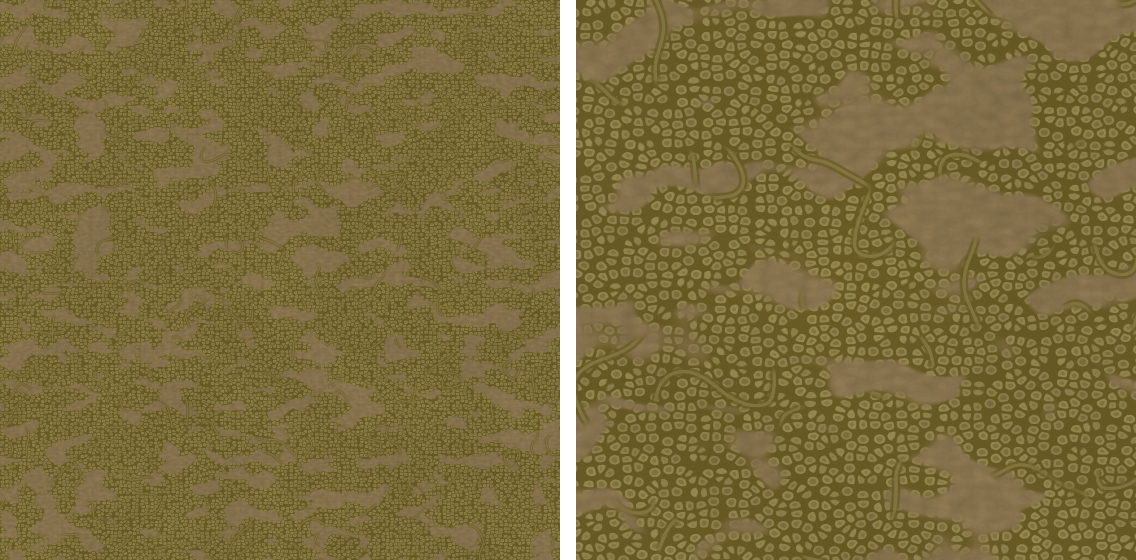
Left: the whole. Right: its middle third, enlarged.
Write a WebGL 1 fragment shader that draws this texture.

```glsl
precision highp float;
// Olive pebbled ground with packed oval grains, brown woven patches and fine curling threads.

uniform vec2 u_resolution;

const vec3 GROUND_COLOR = vec3(0.405, 0.350, 0.140);
const vec3 GRAIN_CORE = vec3(0.490, 0.437, 0.240);
const vec3 GRAIN_RIM = vec3(0.560, 0.510, 0.300);
const vec3 PATCH_COLOR = vec3(0.525, 0.448, 0.308);
const vec3 THREAD_COLOR = vec3(0.510, 0.455, 0.245);

const vec2 GRAIN_CELLS = vec2(128.0, 154.0);
const float GRAIN_JITTER = 0.72;
const float GRAIN_RADIUS = 0.43;
const float GRAIN_GAP = 0.11;
const float RIM_WIDTH = 0.17;

const vec2 PATCH_SCALE = vec2(15.0, 31.0);
const float PATCH_LEVEL = 0.17;
const float PATCH_SOFTNESS = 0.08;
const float WARP_SCALE = 24.0;
const float WARP_AMOUNT = 0.016;

const vec2 WEAVE_SCALE = vec2(95.0, 190.0);
const float WEAVE_CONTRAST = 0.10;

const float THREAD_SCALE = 21.0;
const float THREAD_WIDTH = 0.0010;
const float GROOVE_WIDTH = 0.0026;

vec2 hash2(vec2 p) {
  vec3 q = fract(p.xyx * vec3(0.1031, 0.1030, 0.0973));
  q += dot(q, q.yzx + 33.33);
  return fract((q.xx + q.yz) * q.zy);
}

float cornerSlope(vec2 cell, vec2 offset) {
  float angle = 6.2832 * hash2(cell).x;
  return dot(vec2(cos(angle), sin(angle)), offset);
}

// Gradient noise, centred on zero
float noise(vec2 p) {
  vec2 i = floor(p);
  vec2 f = p - i;
  vec2 u = f * f * f * (f * (f * 6.0 - 15.0) + 10.0);
  vec2 e = vec2(1.0, 0.0);
  float low = mix(cornerSlope(i, f), cornerSlope(i + e.xy, f - e.xy), u.x);
  float high = mix(cornerSlope(i + e.yx, f - e.yx), cornerSlope(i + e.xx, f - e.xx), u.x);
  return mix(low, high, u.y);
}

// Coverage of the brown patches, bent into curls
float patchMask(vec2 p) {
  vec2 warp = vec2(noise(p * WARP_SCALE + 40.0), noise(p * WARP_SCALE + 90.0));
  vec2 q = (p + WARP_AMOUNT * warp) * PATCH_SCALE;
  float field = noise(q + 7.0) + 0.4 * noise(q * 2.1 + 60.0) + 0.35 * noise(p * 6.0 + 20.0);
  return smoothstep(PATCH_LEVEL - PATCH_SOFTNESS, PATCH_LEVEL + PATCH_SOFTNESS, field);
}

// Depth inside the nearest grain (x) and its random tone (y)
vec2 grain(vec2 p) {
  vec2 cell = floor(p);
  float nearest = 9.0;
  float second = 9.0;
  float tone = 0.0;
  for (int y = -1; y <= 1; y++) {
    for (int x = -1; x <= 1; x++) {
      vec2 c = cell + vec2(float(x), float(y));
      vec2 rnd = hash2(c + 11.0);
      float d = length(p - c - 0.5 - GRAIN_JITTER * (rnd - 0.5));
      if (d < nearest) {
        second = nearest;
        nearest = d;
        tone = rnd.x;
      } else {
        second = min(second, d);
      }
    }
  }
  return vec2(min(0.5 * (second - nearest) - GRAIN_GAP, GRAIN_RADIUS - nearest), tone);
}

// Distance to the zero contour of a noise field
float threadDistance(vec2 p) {
  vec2 e = vec2(0.001, 0.0);
  float n = noise(p * THREAD_SCALE);
  vec2 slope = vec2(noise((p + e.xy) * THREAD_SCALE), noise((p + e.yx) * THREAD_SCALE)) - n;
  return abs(n) / max(length(slope) / e.x, 5.0);
}

void main() {
  vec2 p = gl_FragCoord.xy / u_resolution.y;
  float pixel = 1.0 / u_resolution.y;

  // Grains with light rims
  vec2 g = grain(p * GRAIN_CELLS);
  float soft = 0.6 * pixel * GRAIN_CELLS.y;
  float inside = smoothstep(-soft, soft, g.x);
  float core = smoothstep(RIM_WIDTH - soft, RIM_WIDTH + soft, g.x);
  vec3 grainColor = mix(GRAIN_RIM, GRAIN_CORE, core) * (0.96 + 0.08 * g.y);
  vec3 color = mix(GROUND_COLOR, grainColor, inside);

  // Woven patches
  float weave = noise(p * WEAVE_SCALE) + 0.5 * noise(p * WEAVE_SCALE.yx * 0.7 + 30.0);
  vec3 woven = PATCH_COLOR * (1.0 + WEAVE_CONTRAST * weave);
  color = mix(color, woven, 0.93 * patchMask(p));

  // Threads in dark grooves
  float d = threadDistance(p + 3.0);
  float present = smoothstep(0.12, 0.22, noise(p * 17.0 + 50.0));
  float groove = 1.0 - smoothstep(GROOVE_WIDTH - pixel, GROOVE_WIDTH + pixel, d);
  float strand = 1.0 - smoothstep(THREAD_WIDTH - 0.5 * pixel, THREAD_WIDTH + 0.5 * pixel, d);
  color = mix(color, GROUND_COLOR, 0.75 * present * groove);
  color = mix(color, THREAD_COLOR, present * strand);

  gl_FragColor = vec4(color * (1.0 + 0.04 * noise(p * 9.0)), 1.0);
}
```
